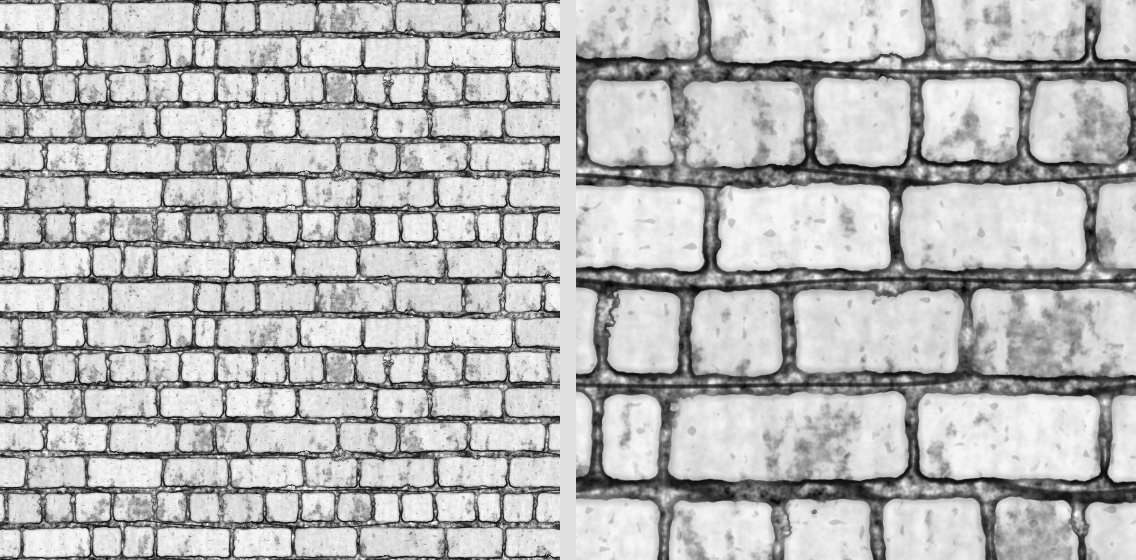
Left, the full canvas; right, a detail of the centre.
A WebGL 1 fragment shader for this texture:

```glsl
precision highp float;
uniform vec2 u_resolution;

const float ROWS = 16.0;               // brick courses on the canvas
const vec2 PERIOD = vec2(16.0, 8.0);   // wrap of the pattern, in courses
const float SLOTS = 8.0;               // long bricks per course
const vec2 JOINT = vec2(0.048, 0.088); // half widths of upright and bed joints
const float CORNER = 0.12;
const float JITTER = 0.34;             // wander of the upright joints
const float SPLIT_LONG = 0.22;         // chance of two short bricks in a slot
const float SPLIT_SHORT = 0.92;        // same chance in short-brick courses
const float WARP = 0.06;
const float ROUGHNESS = 0.035;
const float CHIP = 0.11;
const float PAINT = 0.94;
const float MORTAR = 0.53;
const float SHADOW = 0.07;

float hash(vec2 p) {
  vec3 q = fract(p.xyx * 0.1031);
  q += dot(q, q.yzx + 33.33);
  return fract((q.x + q.y) * q.z);
}

float corner(vec2 cell, vec2 f, vec2 period, float seed) {
  float angle = 6.2832 * hash(mod(cell, period) + seed);
  return dot(vec2(cos(angle), sin(angle)), f);
}

// Gradient noise; PERIOD * freq must be whole
float noise(vec2 p, vec2 freq, float seed) {
  vec2 period = PERIOD * freq;
  p *= freq;
  vec2 i = floor(p);
  vec2 f = p - i;
  vec2 w = f * f * f * (f * (f * 6.0 - 15.0) + 10.0);
  vec2 e = vec2(1.0, 0.0);
  float low = mix(corner(i, f, period, seed), corner(i + e, f - e, period, seed), w.x);
  float high = mix(corner(i + e.yx, f - e.yx, period, seed),
                   corner(i + 1.0, f - 1.0, period, seed), w.x);
  return mix(low, high, w.y);
}

float fbm(vec2 p, vec2 freq, float seed) {
  float sum = 0.0;
  float gain = 1.0;
  for (int k = 0; k < 3; k++) {
    sum += gain * noise(p, freq, seed);
    freq *= 2.0;
    gain *= 0.6;
    seed += 17.0;
  }
  return sum;
}

float jointAt(float slot, float row, float shift) {
  return slot + shift + JITTER * (hash(vec2(mod(slot, SLOTS), row + 40.0)) - 0.5);
}

float roundedBox(vec2 q, vec2 halfSize, float radius) {
  vec2 a = abs(q) - halfSize + radius;
  return length(max(a, 0.0)) + min(max(a.x, a.y), 0.0) - radius;
}

void main() {
  vec2 p = gl_FragCoord.xy / u_resolution * ROWS;
  float pixel = ROWS / min(u_resolution.x, u_resolution.y);

  // Uneven courses
  vec2 w = p + WARP * vec2(noise(p, vec2(1.0, 2.0), 5.0), noise(p, vec2(0.5), 9.0));
  float course = floor(w.y);
  float row = mod(course, PERIOD.y);
  float shortCourse = 1.0 - step(0.5, abs(mod(row, 4.0) - 1.0));
  float shift = mix(0.25, 0.68, mod(row, 2.0));

  // Slot between two upright joints, sometimes split in two
  float u = w.x * SLOTS / PERIOD.x;
  float slot = floor(u - shift);
  if (u < jointAt(slot, row, shift)) slot -= 1.0;
  else if (u > jointAt(slot + 1.0, row, shift)) slot += 1.0;
  float left = jointAt(slot, row, shift);
  float right = jointAt(slot + 1.0, row, shift);
  vec2 id = vec2(mod(slot, SLOTS), row);
  if (hash(id * 7.3 + 71.0) < mix(SPLIT_LONG, SPLIT_SHORT, shortCourse)) {
    float middle = mix(left, right, 0.5 + 0.16 * (hash(id + 23.0) - 0.5));
    if (u < middle) right = middle;
    else { left = middle; id.x += 20.0; }
  }

  // Brick outline, slightly rough with a few broken spots
  vec2 unit = PERIOD / vec2(SLOTS, PERIOD.y);
  vec2 q = vec2(w.x - 0.5 * (left + right) * unit.x, w.y - course - 0.5);
  vec2 halfSize = 0.5 * vec2((right - left) * unit.x, 1.0) - JOINT;
  float seed = floor(97.0 * hash(id + 11.0));
  float grit = fbm(p, vec2(7.0), 31.0);
  float chips = smoothstep(0.28, 0.55, noise(p, vec2(1.5), 53.0));
  float d = roundedBox(q, halfSize - 0.02 * hash(id + 3.0), CORNER);
  d += ROUGHNESS * (fbm(p, vec2(2.5), 43.0) + 0.4 * grit) + CHIP * chips * (0.6 + grit);

  // Painted face: tone, upright streaks, speckled stains and pits
  float dirt = pow(hash(id + 57.0), 2.0) + 0.25 * shortCourse;
  float streak = fbm(p, vec2(4.0, 0.75), seed);
  float stain = fbm(p, vec2(2.0, 1.0), seed + 7.0) + 0.4 * dirt - 0.4 * q.y + 0.3 * grit;
  stain = smoothstep(0.3, 0.75, stain);
  float pits = smoothstep(0.36, 0.5, noise(p, vec2(8.0), 83.0));
  float face = PAINT - 0.08 * hash(id + 91.0) + 0.06 * streak + 0.07 * grit;
  face -= stain * (0.24 + 0.3 * grit) + 0.16 * pits;
  face -= 0.14 * smoothstep(-0.07, 0.0, d);

  // Mortar: layered beds with cracks, grit and contact shadow, deepest under a brick
  float layers = fbm(p, vec2(0.5, 5.0), 61.0);
  float bed = smoothstep(0.34, 0.42, abs(q.y));
  float crack = 1.0 - smoothstep(0.02, 0.09, abs(noise(p, vec2(0.375, 3.0), 29.0)));
  float mortar = MORTAR + 0.3 * layers + 0.55 * grit;
  mortar *= 1.0 - 0.65 * crack * bed;
  float under = mix(0.55, 1.0, smoothstep(0.1, -0.4, q.y));
  float contact = smoothstep(0.075, 0.02, d) * under;
  contact *= clamp(0.8 + 1.3 * noise(p, vec2(1.5), 19.0) + 0.4 * grit, 0.0, 1.0);
  mortar = mix(mortar, SHADOW, contact);

  float edge = 0.004 + 0.55 * pixel;
  float tone = mix(mortar, face, 1.0 - smoothstep(-edge, edge, d));
  gl_FragColor = vec4(vec3(clamp(tone, 0.04, 0.96)), 1.0);
}
```
